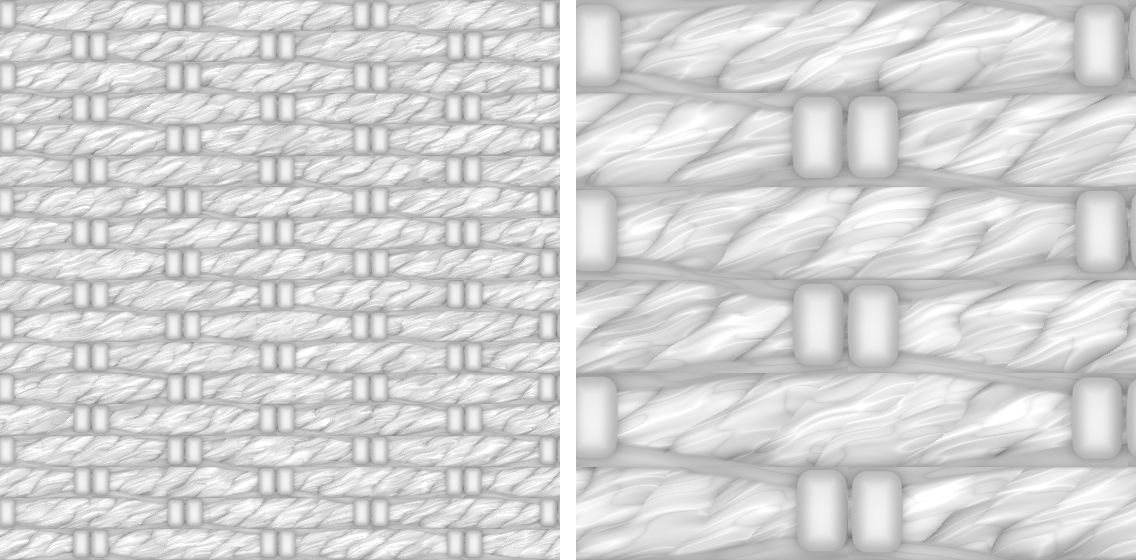
Left, the full canvas; right, a detail of the centre.
This texture map is drawn by a Shadertoy shader. Its source:

```glsl
// Pale woven mat: twisted fibre ropes in staggered rows, held by pairs of smooth pegs.
#define ROWS 18.0            // rope rows down the tile
#define COLUMNS 3.0          // rope lengths across each row
#define PEG_HALF vec2(0.265, 0.435)
#define PEG_SPACING 0.295    // peg centre from pair centre, in row heights
#define ROPE_THICK 0.49      // half height at the middle of a rope
#define ROPE_THIN 0.27       // half height beside the pegs
#define STRAND_PITCH 0.88    // distance between twist creases
#define FIBRE_SLOPE 0.30
#define CREASE_DEPTH 0.17
#define ROPE_TONE 0.875
#define GAP_TONE 0.80

float hash(vec2 p) {
    return fract(sin(dot(p, vec2(127.1, 311.7))) * 43758.5453);
}

float noise(vec2 p) {
    vec2 i = floor(p), f = fract(p);
    f = f * f * (3.0 - 2.0 * f);
    return mix(mix(hash(i), hash(i + vec2(1, 0)), f.x),
               mix(hash(i + vec2(0, 1)), hash(i + vec2(1, 1)), f.x), f.y);
}

float ridge(vec2 p) {
    return 1.0 - abs(2.0 * noise(p) - 1.0);
}

float roundedBox(vec2 p, vec2 halfSize, float radius) {
    vec2 d = abs(p) - halfSize + radius;
    return length(max(d, 0.0)) + min(max(d.x, d.y), 0.0) - radius;
}

// Tone of one rope and the loose fibres around it; p is measured from its centre.
float ropeTone(vec2 p, vec2 seed, float pixel) {
    float swell = 1.0 - smoothstep(0.8, 2.7, abs(p.x));
    float halfHeight = mix(ROPE_THIN, ROPE_THICK, swell);
    halfHeight += 0.07 * (noise(vec2(p.x * 2.3, sign(p.y) * 5.0) + seed) - 0.5);
    float v = p.y / halfHeight;

    // Twisted strands, with irregular diagonal creases
    vec2 warp = vec2(noise(p * vec2(1.6, 2.5) + seed),
                     noise(p * vec2(1.6, 2.5) + seed + 31.0)) - 0.5;
    float twist = (p.x - 1.15 * p.y + 0.42 * warp.x) / STRAND_PITCH + hash(seed);
    float strand = floor(twist);
    float f = fract(twist) - 0.5;
    float creaseGap = (0.5 - abs(f)) * STRAND_PITCH;
    float creaseWear = smoothstep(0.15, 0.75, noise(p * vec2(1.3, 2.6) + seed + 67.0));
    float crease = exp(-creaseGap * 13.0) * creaseWear;

    // Fine fibres running along each strand
    float across = p.y - FIBRE_SLOPE * p.x + 0.16 * warp.y + 0.22 * f * f;
    vec2 fibre = vec2(p.x * 1.1, across * 8.0) + seed + strand * vec2(3.7, 9.1);
    float broad = noise(fibre) - 0.5;
    float fine = noise(fibre * vec2(1.7, 2.3) + 13.0) - 0.5;
    float glint = pow(ridge(fibre * vec2(1.2, 1.4) + 41.0), 5.0);
    float furrow = pow(ridge(fibre * vec2(1.5, 1.1) + 83.0), 9.0);

    float tone = ROPE_TONE + 0.15 * broad + 0.09 * fine;
    tone += 0.10 * glint - 0.07 * furrow;
    tone += 0.05 * (0.5 - 4.0 * f * f) - CREASE_DEPTH * crease;
    tone += 0.025 * v - 0.12 * pow(min(abs(v), 1.0), 4.0);

    // Soft grey gap with stray threads that follow the rope outline
    float outside = abs(p.y) - halfHeight;
    vec2 thread = vec2(p.x * 1.4, outside * 13.0 + sign(p.y) * 20.0) + seed;
    float gap = GAP_TONE + 0.10 * (noise(thread) - 0.5);
    gap -= 0.06 * pow(ridge(thread * vec2(0.7, 0.8) + 19.0), 7.0);
    gap -= 0.08 * exp(-max(outside, 0.0) * 22.0);
    tone = mix(tone, gap, smoothstep(-0.025 - pixel, 0.02 + pixel, outside));

    // Shadow where neighbouring rows press together
    return tone - 0.05 * exp(-(0.5 - abs(p.y)) * 28.0);
}

// Rounded tone of one peg, brightest a little below its middle.
float pegTone(vec2 p, float d) {
    float round = smoothstep(0.0, 0.21, -d);
    float core = exp(-dot(p * vec2(5.0, 2.6) + vec2(0.0, 0.2),
                          p * vec2(5.0, 2.6) + vec2(0.0, 0.2)));
    return mix(0.71, 0.87, round) + 0.085 * core + 0.04 * p.y;
}

void mainImage(out vec4 fragColor, in vec2 fragCoord) {
    vec2 q = fragCoord / iResolution.xy * ROWS;
    float pixel = ROWS / iResolution.y;
    float row = floor(q.y);
    float y = fract(q.y) - 0.5;
    float period = ROWS / COLUMNS;
    float along = (q.x + 0.09) / period + 0.5 * (1.0 - mod(row, 2.0));

    // Rope layer
    vec2 ropeId = vec2(mod(floor(along), COLUMNS), row);
    vec2 seed = 40.0 * vec2(hash(ropeId + 1.0), hash(ropeId + 7.0));
    vec2 ropePos = vec2((fract(along) - 0.5) * period, y - 0.01);
    float tone = ropeTone(ropePos, seed, pixel);

    // Pair of pegs over the rope ends
    vec2 pegId = vec2(mod(floor(along + 0.5), COLUMNS), row);
    vec2 pairPos = vec2((fract(along + 0.5) - 0.5) * period, y - 0.02);
    pairPos.x += 0.08 * (hash(pegId + 3.0) - 0.5);
    for (float side = -1.0; side <= 1.0; side += 2.0) {
        vec2 p = pairPos - vec2(side * PEG_SPACING, 0.0);
        p.y += 0.03 * (hash(pegId + 11.0 + side) - 0.5);
        float barrel = 0.012 * cos(p.y * 6.0);
        float d = roundedBox(p, PEG_HALF + vec2(barrel, 0.0), 0.15);
        tone *= 1.0 - 0.19 * exp(-max(d, 0.0) * 13.0);
        tone = mix(tone, pegTone(p, d), 1.0 - smoothstep(-pixel, pixel, d));
    }
    fragColor = vec4(vec3(clamp(tone, 0.0, 1.0)), 1.0);
}
```
